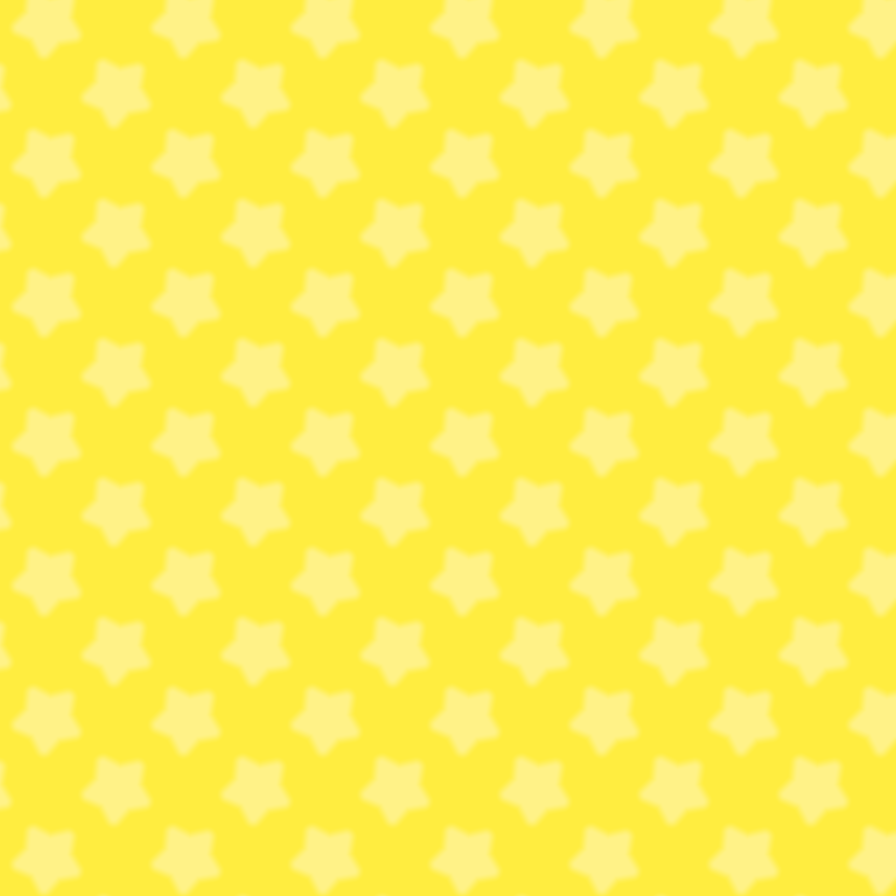
Give the GLSL for this pattern, as a WebGL 1 fragment shader.

```glsl
precision highp float;

uniform vec2 u_resolution;

// Signed distance to a plump five-pointed star with rounded tips
float starDistance(vec2 p) {
    float sector = 6.2831853 / 5.0;
    float angle = atan(p.y, p.x) - 0.82;
    angle = abs(mod(angle + 0.5 * sector, sector) - 0.5 * sector);
    p = length(p) * vec2(cos(angle), sin(angle));

    // One edge, from the tip to the notch
    vec2 tip = vec2(0.0326, 0.0);
    vec2 notch = 0.0195 * vec2(cos(0.5 * sector), sin(0.5 * sector));
    vec2 edge = notch - tip;
    vec2 fromTip = p - tip;
    float along = clamp(dot(fromTip, edge) / dot(edge, edge), 0.0, 1.0);
    float side = sign(edge.y * fromTip.x - edge.x * fromTip.y);
    return side * length(fromTip - along * edge) - 0.0072;
}

// Offset from the nearest point of a square grid
vec2 gridOffset(vec2 p, float period) {
    return (fract(p / period + 0.5) - 0.5) * period;
}

void main() {
    vec2 uv = gl_FragCoord.xy / u_resolution;
    float period = 0.1556;

    // Two interleaved grids, the second shifted by half a period
    vec2 p = uv - vec2(0.4422, 0.5862);
    float d = min(starDistance(gridOffset(p, period)),
                  starDistance(gridOffset(p - 0.5 * period, period)));

    // Soft, slightly blurred outline
    float blur = max(0.0063, 1.0 / u_resolution.y);
    float cover = 1.0 - smoothstep(-blur, blur, d);

    vec3 yellow = vec3(1.0, 0.93, 0.25);
    vec3 paleYellow = vec3(1.0, 0.95, 0.53);
    gl_FragColor = vec4(mix(yellow, paleYellow, cover), 1.0);
}
```
